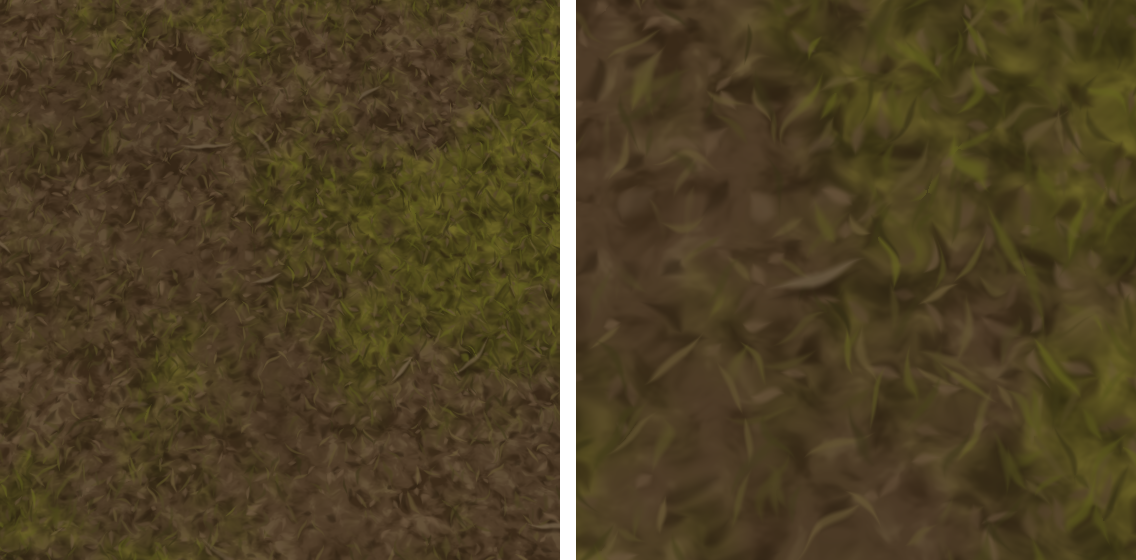
Left, the full canvas; right, a detail of the centre.
Give the GLSL for this texture, as a Shadertoy shader.

```glsl
// Trodden woodland soil with thin grass, dry straw, leaf litter and twigs.
// Soft noise makes the soil; jittered grids of bent, tapered strokes are laid
// over it, with their density steered by broad grass and bare-earth masks.

const vec3 SOIL_DARK  = vec3(0.225, 0.162, 0.095);
const vec3 SOIL_MID   = vec3(0.305, 0.232, 0.155);
const vec3 SOIL_PALE  = vec3(0.385, 0.315, 0.220);
const vec3 OLIVE      = vec3(0.285, 0.248, 0.112);
const vec3 GRASS      = vec3(0.325, 0.308, 0.095);
const vec3 GRASS_LIT  = vec3(0.410, 0.410, 0.120);
const vec3 STRAW      = vec3(0.435, 0.370, 0.225);
const vec3 LEAF       = vec3(0.435, 0.350, 0.255);
const vec3 TWIG       = vec3(0.490, 0.415, 0.310);
const vec3 SHADOW     = vec3(0.165, 0.118, 0.062);
const float GRAIN     = 1.25;   // strength of the fine soil relief
const float RAGGED    = 0.012;  // how far noise distorts the strokes
const float UPRIGHT   = 1.57;   // mean direction of the grass blades

vec4 hash4(vec2 p) {
    vec4 q = fract(p.xyxy * vec4(0.1031, 0.1030, 0.0973, 0.1099));
    q += dot(q, q.wzxy + 33.33);
    return fract((q.xxyz + q.yzzw) * q.zywx);
}

float noise(vec2 p) {
    vec2 i = floor(p), f = fract(p);
    f = f * f * (3.0 - 2.0 * f);
    float low  = mix(hash4(i).x, hash4(i + vec2(1, 0)).x, f.x);
    float high = mix(hash4(i + vec2(0, 1)).x, hash4(i + vec2(1, 1)).x, f.x);
    return mix(low, high, f.y);
}

float fbm(vec2 p) {
    float sum = 0.0, amp = 0.5;
    for (int i = 0; i < 3; i++) {
        sum += amp * noise(p);
        p = mat2(1.6, 1.2, -1.2, 1.6) * p + 17.3;
        amp *= 0.5;
    }
    return sum / 0.875;
}

float blob(vec2 p, vec2 centre, vec2 radius) {
    vec2 d = (p - centre) / radius;
    return exp(-dot(d, d));
}

// Bent strokes on a jittered grid: x is coverage, y a random tone.
// size holds half length and half width, in cells.
vec2 strokes(vec2 p, float cells, vec2 size, float lean, float spread, float share, float seed) {
    vec2 q = p * cells + seed * 7.31;
    vec2 home = floor(q), best = vec2(0);
    for (int j = -1; j <= 1; j++)
    for (int i = -1; i <= 1; i++) {
        vec2 cell = home + vec2(i, j);
        vec4 place = hash4(cell + seed * 3.7 + 60.0);
        vec4 form = hash4(cell + seed * 5.9 + 190.0);
        float angle = lean + (form.x - 0.5) * spread;
        vec2 axis = vec2(cos(angle), sin(angle));
        vec2 d = q - cell - place.xy;
        vec2 u = vec2(dot(d, axis), dot(d, vec2(-axis.y, axis.x)));
        float halfLength = size.x * mix(0.45, 1.0, form.y);
        u.y += (form.z - 0.5) * 0.5 * u.x * u.x / halfLength;
        float along = u.x / halfLength;
        float edge = abs(u.y) / size.y + along * along;
        float cover = 1.0 - smoothstep(0.15, 1.1, edge);
        cover *= smoothstep(0.0, 0.15, share - place.z);
        if (cover > best.x) best = vec2(cover, form.w);
    }
    return best;
}

void mainImage(out vec4 fragColor, in vec2 fragCoord) {
    vec2 uv = fragCoord / iResolution.xy;
    // Slight perspective: features shrink towards the top
    vec2 p = vec2((uv.x - 0.5) * (0.88 + 0.3 * uv.y) + 0.5, uv.y * (0.9 + 0.15 * uv.y));
    vec2 wobble = vec2(noise(p * 9.0), noise(p * 9.0 + 40.0)) - 0.5;
    vec2 tear = vec2(noise(p * 48.0 + 5.0), noise(p * 48.0 + 70.0)) - 0.5;
    vec2 r = p + RAGGED * tear;

    // Broad masks, broken up into tufts
    vec2 m = uv + 0.11 * wobble;
    float patches = fbm(p * 6.5 + 3.0);
    float tufts = fbm(p * vec2(24.0, 17.0) + 51.0);
    float grass = 0.95 * blob(m, vec2(0.88, 0.53), vec2(0.20, 0.19))
                + 0.75 * blob(m, vec2(1.02, 0.80), vec2(0.13, 0.18))
                + 0.38 * blob(m, vec2(0.60, 0.64), vec2(0.20, 0.22))
                + 0.42 * blob(m, vec2(0.50, 1.03), vec2(0.50, 0.10))
                + 0.34 * blob(m, vec2(0.29, 0.40), vec2(0.12, 0.16))
                + 0.40 * blob(m, vec2(0.05, 0.05), vec2(0.30, 0.18));
    grass *= 0.45 + 0.45 * patches + 0.6 * tufts;
    grass = clamp(grass + 0.45 * (patches - 0.42) + 0.55 * (tufts - 0.47), 0.0, 1.0);
    float track = abs(m.x - 0.66 + 0.62 * m.y) / 0.09;
    float bare = exp(-track * track) * (1.0 - smoothstep(0.5, 0.72, m.y))
               + blob(m, vec2(0.08, 0.79), vec2(0.16, 0.06));
    bare = clamp(bare, 0.0, 1.0) * (1.0 - grass);
    float cluttered = 1.0 - 0.45 * bare;

    // Soil with clods, then a green undertone
    float clods = fbm(r * 30.0 + wobble);
    float crumbs = fbm(r * vec2(58.0, 72.0) + 9.0);
    float relief = 0.48 + GRAIN * cluttered * ((clods - 0.5) * 0.8 + (crumbs - 0.5) * 0.9);
    vec3 col = mix(SOIL_DARK, SOIL_MID, smoothstep(0.08, 0.58, relief));
    col = mix(col, SOIL_PALE, 0.85 * smoothstep(0.56, 0.95, relief));
    col *= 0.92 + 0.16 * fbm(p * 4.0 + 21.0);
    vec3 turf = mix(OLIVE, GRASS, smoothstep(0.25, 0.85, grass)) * (0.66 + 0.68 * relief);
    col = mix(col, turf, 0.78 * smoothstep(0.03, 0.55, grass));

    // Shadow gaps and leaf litter
    vec2 s = strokes(r, 34.0, vec2(0.60, 0.27), 0.3, 3.1, 0.55 * cluttered, 1.0);
    col = mix(col, SHADOW, 0.52 * s.x);
    s = strokes(r, 46.0, vec2(0.60, 0.25), 0.0, 3.1, 0.62 * cluttered - 0.25 * grass, 2.0);
    col = mix(col, mix(SOIL_MID, LEAF, s.y), 0.62 * s.x);
    s = strokes(r, 27.0, vec2(0.48, 0.24), -0.3, 2.4, 0.26 * cluttered - 0.15 * grass, 3.0);
    col = mix(col, LEAF * (0.82 + 0.25 * s.y), 0.65 * s.x);

    // Dry straw, then living blades in three sizes
    s = strokes(r, 32.0, vec2(0.75, 0.13), UPRIGHT, 2.7, 0.66 * cluttered, 4.0);
    col = mix(col, mix(OLIVE, STRAW, s.y), 0.62 * s.x);
    for (int k = 0; k < 3; k++) {
        float layer = float(k);
        float share = 0.17 * cluttered + 1.0 * grass;
        s = strokes(r, 38.0 - 6.0 * layer, vec2(0.80, 0.13), UPRIGHT, 1.7, share, 5.0 + layer);
        vec3 lit = mix(STRAW * 0.92, GRASS_LIT, smoothstep(0.08, 0.5, grass));
        col = mix(col, mix(OLIVE * 0.72, lit, s.y), 0.60 * s.x);
    }

    // Sparse twigs with a soft shadow below
    vec2 t = p + 0.016 * wobble + 0.4 * RAGGED * tear;
    float shade = strokes(t + vec2(0.0, 0.006), 7.5, vec2(0.45, 0.05), 0.0, 2.3, 0.30, 9.0).x;
    col = mix(col, SHADOW, 0.5 * shade);
    s = strokes(t, 7.5, vec2(0.45, 0.042), 0.0, 2.3, 0.30, 9.0);
    col = mix(col, TWIG * (0.8 + 0.2 * s.y), 0.8 * s.x);

    fragColor = vec4(col, 1.0);
}
```
